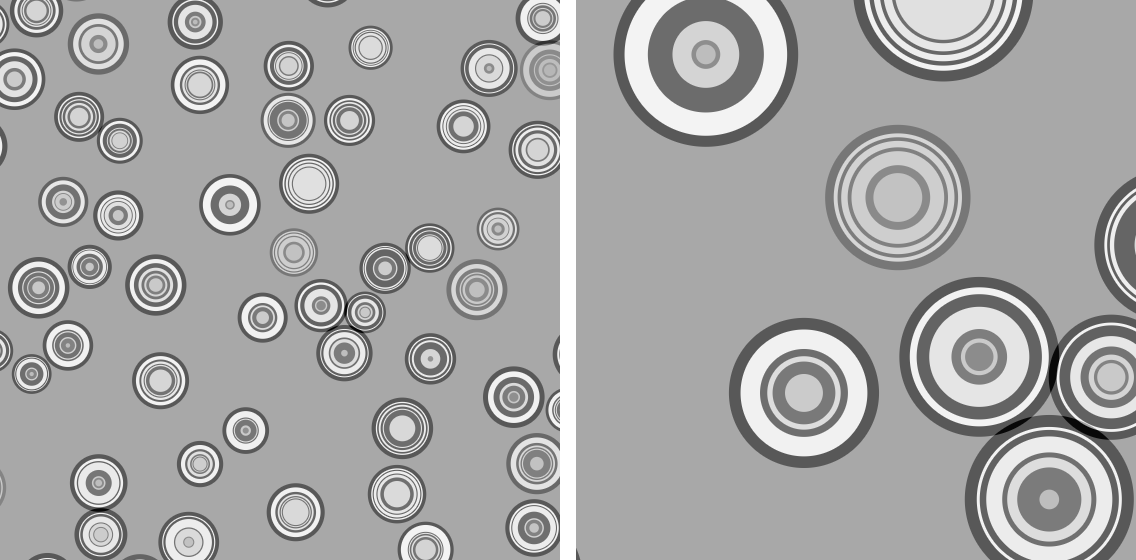
Left: the whole. Right: its middle third, enlarged.
A WebGL 2 fragment shader for this pattern:

```glsl
#version 300 es
precision highp float;

#define GRID 10.0
#define JITTER 0.84
#define RADIUS_MAX 0.055
#define RADIUS_MIN 0.035
#define OVERLAP 0.010
#define RING_COUNT 8
#define RING_THIN 0.035
#define RING_THICK 0.28
#define RING_CONTRAST 0.315
#define FADED_SHARE 0.2
#define BACKGROUND 0.66

uniform vec2 u_resolution;
out vec4 fragColor;

float hash(vec2 cell, float salt) {
    return fract(sin(dot(cell, vec2(127.1, 311.7)) + salt * 74.7) * 43758.5453);
}

// Centre in xy, radius in z
vec3 discInCell(vec2 cell) {
    vec2 offset = vec2(hash(cell, 1.0), hash(cell, 2.0)) - 0.5;
    float shrink = hash(cell, 3.0);
    float radius = mix(RADIUS_MAX, RADIUS_MIN, shrink * shrink);
    return vec3((cell + 0.5 + JITTER * offset) / GRID, radius);
}

// A disc gives way to any crowding neighbour of higher priority
bool survives(vec2 cell, vec3 disc) {
    float priority = hash(cell, 4.0);
    for (int y = -1; y <= 1; y++) {
        for (int x = -1; x <= 1; x++) {
            vec2 otherCell = cell + vec2(x, y);
            if (hash(otherCell, 4.0) <= priority) continue;
            vec3 other = discInCell(otherCell);
            if (distance(disc.xy, other.xy) < disc.z + other.z - OVERLAP) return false;
        }
    }
    return true;
}

// Alternating dark and light rings, weaker towards the centre
float ringTone(vec2 cell, float dist, float radius, float pixel) {
    float strength = mix(0.4, 1.0, min(hash(cell, 5.0) / FADED_SHARE, 1.0));
    float edge = 1.0;
    float side = -1.0;
    float tone = 0.0;
    for (int k = 0; k < RING_COUNT; k++) {
        float coverage = clamp(0.5 + (edge * radius - dist) / pixel, 0.0, 1.0);
        float amplitude = RING_CONTRAST * strength * pow(edge, 0.6);
        tone = mix(tone, side * amplitude, coverage);

        float pick = hash(cell, 6.0 + float(k));
        float width = k == 0 ? mix(0.11, 0.18, pick) : mix(RING_THIN, RING_THICK, pick * pick);
        edge -= width;
        if (edge < 0.08) break;
        side = -side;
    }
    return tone;
}

void main() {
    vec2 point = gl_FragCoord.xy / u_resolution.y;
    float pixel = 1.0 / u_resolution.y;
    vec2 home = floor(point * GRID);
    float shade = BACKGROUND;

    // Tones add up, so crossing dark rims turn black
    for (int y = -1; y <= 1; y++) {
        for (int x = -1; x <= 1; x++) {
            vec2 cell = home + vec2(x, y);
            vec3 disc = discInCell(cell);
            float dist = distance(point, disc.xy);
            if (dist < disc.z + pixel && survives(cell, disc)) {
                shade += ringTone(cell, dist, disc.z, pixel);
            }
        }
    }
    fragColor = vec4(vec3(clamp(shade, 0.0, 1.0)), 1.0);
}
```
